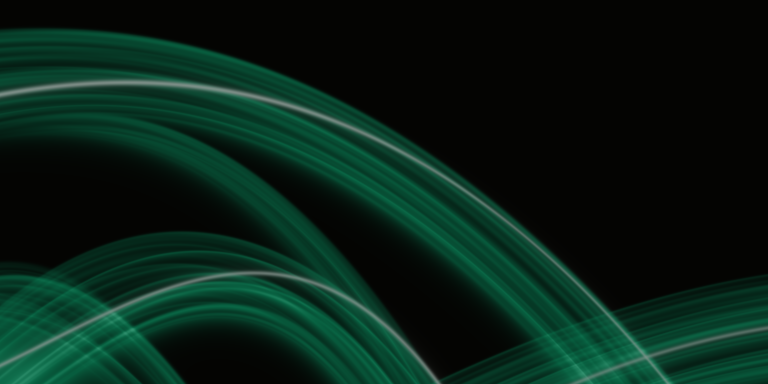
This background is drawn by a WebGL 1 fragment shader. Its source:

```glsl
precision highp float;
uniform vec2 u_resolution;

float hash(float n) {
  return fract(sin(n * 12.9898) * 43758.5);
}

// Signed distance to a skewed arch; arch = apex x, apex y, curvature, skew.
// Positive values lie above the curve.
float archDistance(vec2 p, vec4 arch) {
  float d = p.x - arch.x;
  float height = arch.y - d * d * (arch.z + arch.w * d);
  float slope = d * (2.0 * arch.z + 3.0 * arch.w * d);
  return (p.y - height) / sqrt(1.0 + slope * slope);
}

// A silky strand: crisp on its upper side, trailing off below.
float strand(float d, float core, float trail) {
  float line = exp(-d * d / (core * core));
  float veil = smoothstep(core, -core, d) * exp(min(d, 0.0) / trail);
  return 0.3 * line + 0.55 * veil;
}

// Many strands spread between an outer and an inner arch.
float ribbon(vec2 p, vec4 outer, vec4 inner, float seed) {
  float core = max(0.0035, 0.9 / u_resolution.y);
  float light = 0.0;
  for (int i = 0; i < 26; i++) {
    float n = float(i) + seed;
    float a = hash(n);
    float b = hash(n + 71.3);
    float c = hash(n + 137.9);
    float t = (float(i) + 0.8 * a) / 26.0;
    vec4 arch = mix(outer, inner, t);
    float spread = 4.0 * t * (1.0 - t);
    arch += spread * (vec4(b, c, a, b) - 0.5) * vec4(0.12, 0.03, 0.03, 0.02);
    float wave = 0.75 + 0.25 * sin(p.x * (2.0 + 4.0 * c) + 6.28 * b);
    float power = (0.15 + 0.75 * b * b) * wave;
    light += power * strand(archDistance(p, arch), core * (0.8 + 1.2 * c), 0.009 + 0.025 * a);
  }
  return light;
}

// Pale highlight line with a faint halo.
float paleLine(vec2 p, vec4 arch, float width) {
  float d = archDistance(p, arch);
  float w = max(width, 0.8 / u_resolution.y);
  return 0.8 * exp(-d * d / (w * w)) + 0.18 * exp(-abs(d) / 0.014);
}

void main() {
  vec2 p = gl_FragCoord.xy / u_resolution.y;
  p.x *= 2.0 * u_resolution.y / u_resolution.x;

  // Great arch and the branch that peels away beneath it
  float light = 1.15 * ribbon(p, vec4(0.1, 0.927, 0.28, 0.035), vec4(0.25, 0.70, 0.43, 0.015), 3.0);
  float branch = ribbon(p, vec4(0.2, 0.71, 0.78, 0.04), vec4(0.12, 0.65, 0.5, 0.35), 41.0);
  light += 0.36 * branch * smoothstep(-0.2, 0.5, p.x);

  // Small arch, corner sweep and right-hand swell
  light += 1.1 * ribbon(p, vec4(0.47, 0.398, 0.87, 0.0), vec4(0.57, 0.17, 1.4, 0.9), 83.0);
  light += 0.6 * ribbon(p, vec4(0.03, 0.32, 1.6, 0.0), vec4(-0.1, 0.16, 1.1, 0.0), 127.0);
  light += 0.95 * ribbon(p, vec4(2.3, 0.31, 0.27, 0.04), vec4(2.3, 0.03, 0.27, 0.0), 171.0);

  // Bright pool in the lower left corner
  vec2 pool = (p - vec2(0.0, 0.03)) * vec2(5.0, 9.0);
  light += 0.9 * exp(-dot(pool, pool));

  // Emerald tone that pales where strands overlap
  vec3 color = vec3(0.015, 0.015, 0.008);
  color += vec3(0.02, 0.52, 0.35) * (1.0 - exp(-1.2 * light));
  color += vec3(0.22, 0.13, 0.16) * smoothstep(0.9, 2.3, light);

  // Silver lines riding on the three arches
  vec3 silver = vec3(0.54, 0.59, 0.57);
  float fade = mix(0.9, 0.6, smoothstep(0.6, 1.5, p.x));
  float width = mix(0.008, 0.004, smoothstep(0.5, 1.5, p.x));
  color = mix(color, silver, fade * paleLine(p, vec4(0.33, 0.785, 0.31, 0.06), width));
  color = mix(color, silver, 0.75 * paleLine(p, vec4(0.66, 0.289, 0.95, 0.6), 0.006));
  color = mix(color, silver, 0.6 * paleLine(p, vec4(2.3, 0.17, 0.27, 0.01), 0.006));

  gl_FragColor = vec4(color, 1.0);
}
```
